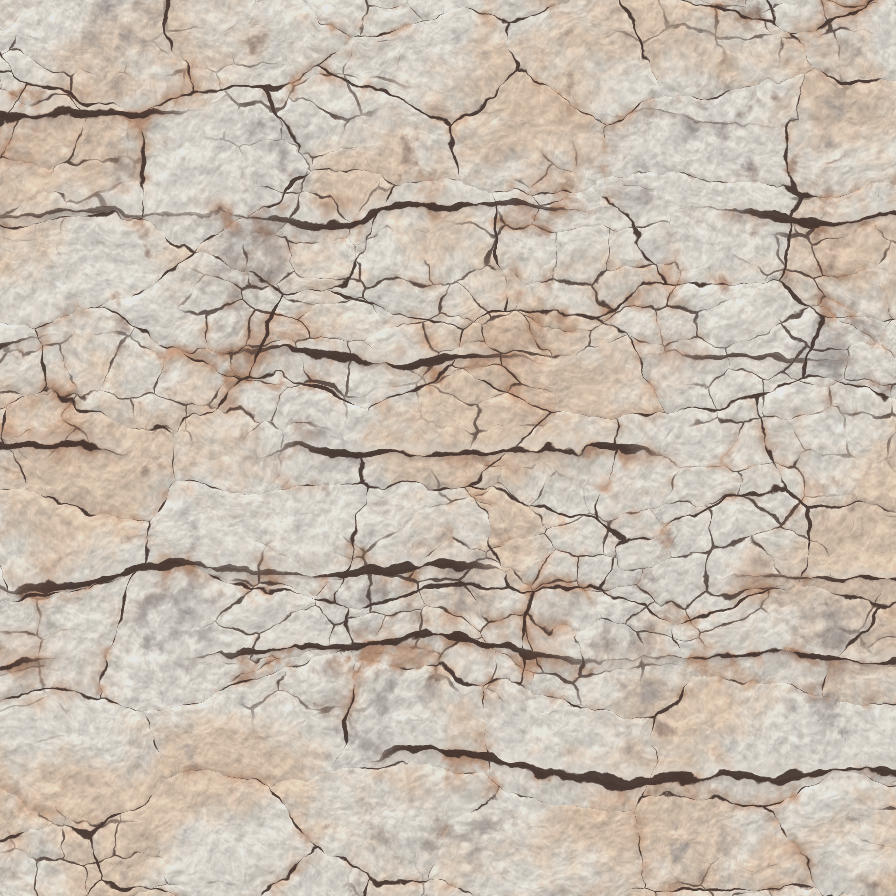
Write a WebGL 1 fragment shader that draws this texture.

```glsl
precision highp float;
// Weathered limestone cliff: cream and tan blocks split by ledges, joints and fine cracks.
uniform vec2 u_resolution;

#define STRATA 8.0
#define BLOCKS vec2(5.5, 9.0)
#define FRAGMENTS vec2(15.0, 23.0)
#define LEDGE_WIDTH 0.0021
#define JOINT_WIDTH 0.0012
#define CHIP_WIDTH 0.001
#define WARP 0.06
#define JAG 0.011
#define RELIEF 0.95
#define GRAIN 0.2

const vec3 PALE = vec3(0.845, 0.825, 0.79);
const vec3 TAN = vec3(0.825, 0.745, 0.665);
const vec3 GREY = vec3(0.60, 0.575, 0.56);
const vec3 RUST = vec3(0.68, 0.53, 0.43);
const vec3 BROWN = vec3(0.48, 0.405, 0.375);
const vec3 SHADOW = vec3(0.25, 0.19, 0.17);

vec2 hash2(vec2 p) {
  p = vec2(dot(p, vec2(127.1, 311.7)), dot(p, vec2(269.5, 183.3)));
  return fract(sin(p) * 43758.545);
}

float corner(vec2 cell, vec2 offset, vec2 f) {
  return dot(hash2(cell + offset) * 2.0 - 1.0, f - offset);
}

float gradientNoise(vec2 p) {
  vec2 i = floor(p), f = fract(p);
  vec2 u = f * f * f * (f * (f * 6.0 - 15.0) + 10.0);
  float low = mix(corner(i, vec2(0.0), f), corner(i, vec2(1.0, 0.0), f), u.x);
  float high = mix(corner(i, vec2(0.0, 1.0), f), corner(i, vec2(1.0), f), u.x);
  return mix(low, high, u.y);
}

float fbm(vec2 p) {
  float sum = 0.0, amp = 0.6;
  for (int i = 0; i < 5; i++) {
    sum += amp * gradientNoise(p);
    p = mat2(1.6, 1.2, -1.2, 1.6) * p + vec2(7.3, 3.1);
    amp *= 0.55;
  }
  return sum;
}

// Low vertical jitter keeps the blocks in rough courses.
vec2 site(vec2 cell) {
  return 0.5 + vec2(0.9, 0.6) * (hash2(cell) - 0.5);
}

// Voronoi blocks: x = distance to edge in canvas units, y = edge facing (up > 0), zw = block hash.
vec4 blocks(vec2 p, vec2 scale) {
  vec2 q = p * scale, base = floor(q), f = fract(q);
  vec2 home = vec2(0.0), center = vec2(0.0);
  float best = 9.0;
  for (int y = -1; y <= 1; y++) {
    for (int x = -1; x <= 1; x++) {
      vec2 cell = vec2(float(x), float(y));
      vec2 r = cell + site(base + cell) - f;
      float d = dot(r, r);
      if (d < best) { best = d; home = cell; center = r; }
    }
  }
  float edge = 9.0, facing = 0.0;
  for (int y = -2; y <= 2; y++) {
    for (int x = -2; x <= 2; x++) {
      vec2 cell = home + vec2(float(x), float(y));
      vec2 r = cell + site(base + cell) - f;
      vec2 across = r - center;
      if (dot(across, across) > 0.0001) {
        vec2 n = normalize(across);
        float d = dot(0.5 * (r + center), n) / length(n * scale);
        if (d < edge) { edge = d; facing = normalize(n * scale).y; }
      }
    }
  }
  return vec4(edge, facing, hash2(base + home + 41.0));
}

// Crack whose half width may drop below zero, which breaks the line.
float crack(float d, float width) {
  float soft = max(0.0008, 0.6 / u_resolution.y);
  return 1.0 - smoothstep(width - soft, width + soft, abs(d));
}

void main() {
  vec2 p = gl_FragCoord.xy / u_resolution.y;
  vec2 bend = vec2(fbm(p * 5.0 + 11.0), fbm(p * 5.0 + 37.0));
  vec2 jag = JAG * vec2(fbm(p * 27.0 + 71.0), fbm(p * 27.0 + 19.0));
  vec2 w = p + WARP * bend + jag;
  float coarse = gradientNoise(p * 4.0 + 5.0);
  float wear = gradientNoise(p * 13.0 + 23.0) + 0.8 * gradientNoise(p * 48.0 + 3.0);

  // Long horizontal ledges, unevenly spaced and interrupted.
  float level = (p.y + 0.05 * bend.y + jag.y + 0.03 * gradientNoise(p * 2.5)) * STRATA;
  float row = floor(level + 0.5);
  float ledge = (level - row - 0.5 * (hash2(vec2(row, 3.0)).x - 0.5)) / STRATA;
  float open = smoothstep(-0.15, 0.15, gradientNoise(vec2(p.x * 3.5, row * 7.37)));
  float gap = LEDGE_WIDTH * (0.7 + 3.0 * wear + open) * open;

  // Joints between blocks, and shattered zones of small fragments.
  vec4 block = blocks(w, BLOCKS);
  vec4 chip = blocks(w + 0.02 * bend.yx + 3.0, FRAGMENTS);
  float shattered = smoothstep(-0.1, 0.2, coarse + 0.2 * wear);
  float joint = JOINT_WIDTH * (0.5 + 3.5 * wear + 2.0 * coarse);
  float split = CHIP_WIDTH * (0.5 + 3.5 * wear);
  float cracks = max(open * crack(ledge, gap), max(crack(block.x, joint),
    0.85 * shattered * crack(chip.x, split)));

  // Cream and tan base with a slight shift of tone from block to block.
  float mottle = fbm(p * 34.0 + 9.0);
  float tone = fbm(p * 4.5 + 61.0) + 0.2 * (block.z - 0.5) + 0.25 * mottle;
  vec3 color = mix(PALE, TAN, smoothstep(-0.08, 0.22, tone));

  // Grey weathering, rusty seepage and dark vertical streaks, all with ragged edges.
  float weather = fbm(p * vec2(6.0, 4.5) + 83.0) + 0.65 * mottle;
  color = mix(color, GREY, 0.85 * smoothstep(0.12, 0.42, weather));
  float streak = fbm(p * vec2(9.0, 3.0) + 29.0) + 0.7 * mottle;
  color = mix(color, BROWN, 0.75 * smoothstep(0.25, 0.55, streak));
  float seep = open * exp(-abs(ledge) / 0.012) + 0.6 * exp(-block.x / 0.007);
  seep += 0.6 * shattered * exp(-chip.x / 0.005);
  float stain = smoothstep(-0.05, 0.3, fbm(p * 9.0 + 47.0) + 0.7 * mottle);
  color = mix(color, RUST, min(0.9, 1.3 * seep * stain));

  // Surface relief lit from above, bevelled edges and pale ledge lips.
  float slope = fbm(w * 19.0) - fbm((w + vec2(-0.001, 0.003)) * 19.0);
  float bevel = block.y * exp(-block.x / 0.006);
  bevel += shattered * chip.y * exp(-chip.x / 0.004);
  color *= 1.0 + RELIEF * slope + 0.07 * bevel + GRAIN * fbm(p * 95.0) + 0.12 * mottle;
  float lip = smoothstep(0.002, 0.005, ledge) * (1.0 - smoothstep(0.006, 0.018, ledge));
  color = mix(color, PALE, 0.45 * open * lip);
  color = mix(color, BROWN, 0.6 * open * step(ledge, 0.0) * exp(ledge / 0.005));

  color = mix(color, SHADOW, 0.9 * cracks);
  gl_FragColor = vec4(clamp(color, 0.0, 0.9), 1.0);
}
```
